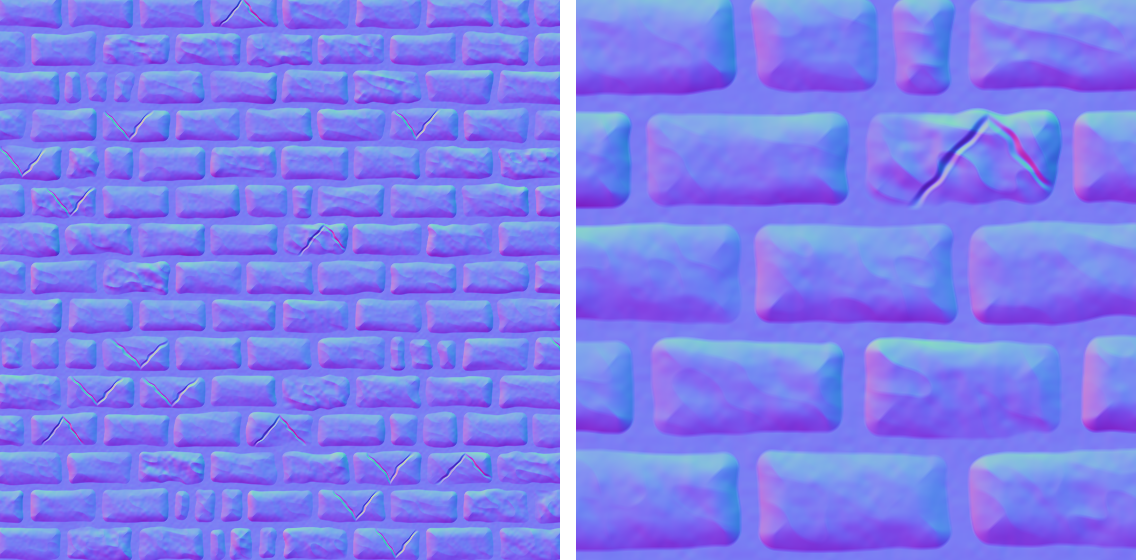
Left, the full canvas; right, a detail of the centre.
Write a WebGL 1 fragment shader that draws this texture map.

```glsl
precision highp float;
uniform vec2 u_resolution;

#define ROWS 14.71
#define BRICK_WIDTH 1.889
#define GRID_ORIGIN vec2(0.114, 0.946)
#define JOINT 0.06
#define CORNER 0.15
#define BEVEL 0.28
#define RELIEF 0.10
#define WARP 0.10
#define SPLIT_CHANCE 0.12
#define CRACK_CHANCE 0.10
#define SAMPLE_STEP 0.018
#define FLAT_COLOR vec3(0.482, 0.488, 0.955)

float hash(vec2 p) {
    return fract(sin(dot(p, vec2(127.1, 311.7))) * 43758.5453);
}

float noise(vec2 p) {
    vec2 i = floor(p), f = fract(p);
    f = f * f * (3.0 - 2.0 * f);
    return mix(mix(hash(i), hash(i + vec2(1.0, 0.0)), f.x),
               mix(hash(i + vec2(0.0, 1.0)), hash(i + 1.0), f.x), f.y) - 0.5;
}

float roundedBox(vec2 p, vec2 halfSize, float radius) {
    vec2 q = abs(p) - halfSize + radius;
    return length(max(q, 0.0)) + min(max(q.x, q.y), 0.0) - radius;
}

// Left and right ends of the stone holding x; some bricks break into two or three
vec2 stoneSpan(float x, vec2 id) {
    vec2 span = vec2(0.0, BRICK_WIDTH);
    if (hash(id + 3.7) < SPLIT_CHANCE) {
        bool three = hash(id + 8.1) < 0.4;
        float firstCut = BRICK_WIDTH * (three ? 0.27 : mix(0.33, 0.66, hash(id + 5.3)));
        float secondCut = three ? BRICK_WIDTH * 0.66 : BRICK_WIDTH;
        if (x < firstCut) span.y = firstCut;
        else if (x < secondCut) span = vec2(firstCut, secondCut);
        else span.x = secondCut;
    }
    return span;
}

// V-shaped fracture with a sunken wedge
float crackDepth(vec2 p, vec2 id) {
    if (hash(id + 21.4) > CRACK_CHANCE) return 0.0;
    p.y *= hash(id + 2.6) < 0.5 ? -1.0 : 1.0;
    p.x += 0.5 * (hash(id + 6.9) - 0.5);
    float d = p.y + 0.3 - abs(p.x) * mix(0.9, 1.5, hash(id + 4.2)) + 0.12 * noise(p * 6.0);
    return 0.055 * (1.0 - smoothstep(0.0, 0.08, abs(d))) + 0.03 * smoothstep(-0.05, 0.1, d);
}

// Height of the wall, with one unit equal to one row
float wallHeight(vec2 p) {
    vec2 warped = p + WARP * vec2(noise(p * 1.7), noise(p * 1.5 + 37.0));
    float row = floor(warped.y);
    float along = warped.x + 0.5 * BRICK_WIDTH * mod(row, 2.0);
    vec2 id = vec2(floor(along / BRICK_WIDTH), row);
    float x = along - id.x * BRICK_WIDTH;
    vec2 span = stoneSpan(x, id);
    vec2 stone = id + vec2(span.x * 0.37, 0.0);

    vec2 local = vec2(x - 0.5 * (span.x + span.y), warped.y - row - 0.5);
    float age = hash(stone + 13.5);
    float wear = mix(0.6, 2.0, age * age * age);
    vec2 halfSize = vec2(0.5 * (span.y - span.x), 0.5) - JOINT;
    halfSize -= 0.03 * vec2(hash(stone + 1.9), hash(stone + 7.2));

    // Chipped outline and rounded shoulder
    float d = roundedBox(local, halfSize, CORNER);
    d += 0.05 * wear * (noise(p * 4.3 + 11.0) + 0.25);
    float inside = clamp(-d / BEVEL, 0.0, 1.0);
    float body = 1.0 - (1.0 - inside) * (1.0 - inside);

    // Hewn face: broad planes, ridges, fine grain and a slight tilt
    float face = 0.055 * noise(p * 2.6 + local.yx * 0.8 + 5.0);
    face -= 0.045 * abs(noise(p * vec2(3.2, 4.1) + p.yx * 0.9));
    face += 0.013 * noise(p * 9.0);
    vec2 tilt = vec2(hash(stone + 17.3), hash(stone + 29.8)) - 0.5;
    face = face * wear + dot(tilt, local) * 0.12 - 0.07 * local.y * local.y;

    float mortar = 0.012 * noise(p * 3.5 + 71.0) + 0.004 * noise(p * 13.0);
    return mortar + body * (RELIEF + face - crackDepth(local, id));
}

void main() {
    vec2 uv = gl_FragCoord.xy / u_resolution;
    vec2 p = (uv - GRID_ORIGIN) * ROWS;
    vec2 e = vec2(SAMPLE_STEP, 0.0);
    vec2 slope = vec2(wallHeight(p + e.xy) - wallHeight(p - e.xy),
                      wallHeight(p + e.yx) - wallHeight(p - e.yx)) / (2.0 * SAMPLE_STEP);

    // Red rises to the right, green falls away upward
    vec3 normal = normalize(vec3(slope.x * 0.7, -slope.y, 1.0));
    vec3 color = FLAT_COLOR + vec3(normal.xy * 0.5, (normal.z - 1.0) * 0.6);
    color.r += 0.08 * max(normal.y, 0.0);
    gl_FragColor = vec4(clamp(color, 0.0, 1.0), 1.0);
}
```
